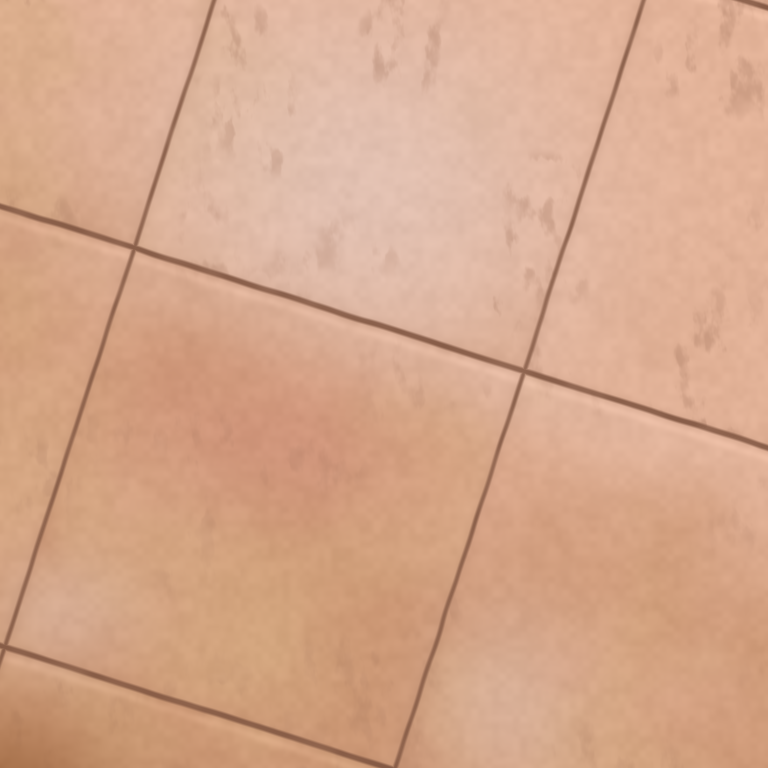
Reproduce this texture procedurally as a three.js fragment shader.

```glsl
// Terracotta floor tiles on a tilted square grid, about two across and two down.
// A rotated basis gives tile cells; noise and soft blobs tint the glaze,
// thin scuffs wear it, and soft brown grooves separate the tiles.

varying vec2 vUv;

// Layout, in canvas units
const vec2 GRID_ORIGIN = vec2(0.1745, 0.677);
const vec2 TILE_ACROSS = vec2(0.5065, -0.164);
const vec2 TILE_UP = vec2(0.164, 0.521);
const float GROOVE_ACROSS = 0.0036;  // half width of the falling lines
const float GROOVE_UP = 0.0027;      // half width of the rising lines
const float GROOVE_SOFT = 0.0022;
const float GROOVE_WOBBLE = 0.0016;

// Surface
const float MOTTLE_AMOUNT = 0.55;
const float TILE_VARIATION = 0.10;
const float SCUFF_AMOUNT = 0.30;
const float GRAIN_AMOUNT = 0.022;

// Colours
const vec3 OCHRE = vec3(0.795, 0.585, 0.450);
const vec3 PEACH = vec3(0.890, 0.700, 0.595);
const vec3 PALE = vec3(0.885, 0.760, 0.705);
const vec3 BLUSH = vec3(0.815, 0.575, 0.480);
const vec3 SAND = vec3(0.840, 0.670, 0.510);
const vec3 SCUFF = vec3(0.620, 0.440, 0.350);
const vec3 GROOVE = vec3(0.500, 0.335, 0.255);
const vec3 SHADE = vec3(0.560, 0.350, 0.190);

float hash(vec2 p) {
  vec3 q = fract(vec3(p.xyx) * 0.1031);
  q += dot(q, q.yzx + 33.33);
  return fract((q.x + q.y) * q.z);
}

float noise(vec2 p) {
  vec2 i = floor(p);
  vec2 f = fract(p);
  f = f * f * f * (f * (f * 6.0 - 15.0) + 10.0);
  return mix(mix(hash(i), hash(i + vec2(1.0, 0.0)), f.x),
             mix(hash(i + vec2(0.0, 1.0)), hash(i + vec2(1.0, 1.0)), f.x), f.y);
}

float fbm(vec2 p) {
  float sum = 0.0;
  float weight = 0.5;
  for (int i = 0; i < 4; i++) {
    sum += weight * noise(p);
    p = mat2(1.6, 1.2, -1.2, 1.6) * p + 7.3;
    weight *= 0.5;
  }
  return sum / 0.9375;
}

// Soft round spot: 1 at the centre, fading over the given radii
float blob(vec2 p, vec2 centre, vec2 radius) {
  vec2 d = (p - centre) / radius;
  return exp(-dot(d, d));
}

// Grid coordinates: one unit per tile, zero at the grid origin
vec2 toGrid(vec2 p) {
  vec2 d = p - GRID_ORIGIN;
  return vec2(dot(d, TILE_ACROSS) / dot(TILE_ACROSS, TILE_ACROSS),
              dot(d, TILE_UP) / dot(TILE_UP, TILE_UP));
}

vec3 glaze(vec2 uv, vec2 grid, vec2 tile) {
  vec2 shift = 19.0 * vec2(hash(tile + 41.0), hash(tile + 73.0));
  float mottle = fbm(grid * 2.6 + shift);
  float upper = step(0.0, tile.y);

  // Light grows towards the upper right; each tile has its own tone
  float light = dot(uv, vec2(0.30, 0.62)) + TILE_VARIATION * (hash(tile + 11.0) - 0.5);
  vec3 colour = mix(OCHRE, PEACH, smoothstep(0.08, 0.74, light + MOTTLE_AMOUNT * (mottle - 0.5)));
  colour = mix(colour, SAND, 0.5 * smoothstep(0.50, 0.75, fbm(grid * 2.1 + shift + 31.0)));

  // Pale sheen, rosy band and sandy patch
  colour = mix(colour, PALE, 0.9 * upper * blob(grid, vec2(0.48, 0.30), vec2(0.55, 0.48)));
  colour = mix(colour, PALE, 0.5 * blob(uv, vec2(0.66, 0.08), vec2(0.10, 0.13)));
  colour = mix(colour, PALE, 0.45 * blob(uv, vec2(0.08, 0.20), vec2(0.10, 0.08)));
  colour = mix(colour, PALE, 0.40 * (1.0 - upper) * blob(grid, vec2(0.65, -0.03), vec2(0.80, 0.13)));
  colour = mix(colour, BLUSH, 0.75 * (1.0 - upper) * blob(grid, vec2(0.46, -0.32), vec2(0.42, 0.17)));
  colour = mix(colour, SAND, 0.55 * blob(uv, vec2(0.36, 0.14), vec2(0.10, 0.10)));

  // Broken scuffs, heavier on the upper tiles
  float streak = fbm(vec2(grid.x * 23.0 + grid.y * 7.0, grid.y * 13.0) + shift);
  float patches = smoothstep(0.44, 0.70, fbm(grid * 4.5 + shift + 5.0));
  float scuff = smoothstep(0.54, 0.76, streak) * patches * mix(0.55, 1.0, upper);
  colour = mix(colour, SCUFF, SCUFF_AMOUNT * scuff);

  float grain = noise(uv * 110.0) + noise(uv * 57.0) - 1.0;
  return colour + GRAIN_AMOUNT * grain;
}

void main() {
  vec2 grid = toGrid(vUv);
  vec3 colour = glaze(vUv, grid, floor(grid));

  // Distance to the nearest rising (x) and falling (y) groove
  vec2 wobble = GROOVE_WOBBLE * (vec2(noise(vUv * 24.0), noise(vUv * 24.0 + 50.0)) - 0.5);
  vec2 offset = (fract(grid + 0.5) - 0.5) * vec2(length(TILE_ACROSS), length(TILE_UP)) + wobble;
  vec2 halfWidth = vec2(GROOVE_UP, GROOVE_ACROSS);
  vec2 line = 1.0 - smoothstep(halfWidth - GROOVE_SOFT, halfWidth + GROOVE_SOFT, abs(offset));

  // Light lip below each falling groove, then the soft edge and dark core
  colour += 0.045 * exp(-pow((offset.y + 0.013) / 0.006, 2.0));
  vec2 halo = exp(-abs(offset) / 0.006);
  colour = mix(colour, SCUFF, 0.22 * max(halo.x, halo.y));
  colour = mix(colour, GROOVE, max(line.x * 0.85, line.y * 0.92) * (0.82 + 0.18 * noise(vUv * 40.0)));

  // Shadow in the lower left corner
  colour = mix(colour, SHADE, 0.65 * blob(vUv, vec2(-0.02, -0.03), vec2(0.17, 0.10)));
  gl_FragColor = vec4(clamp(colour, 0.0, 1.0), 1.0);
}
```
